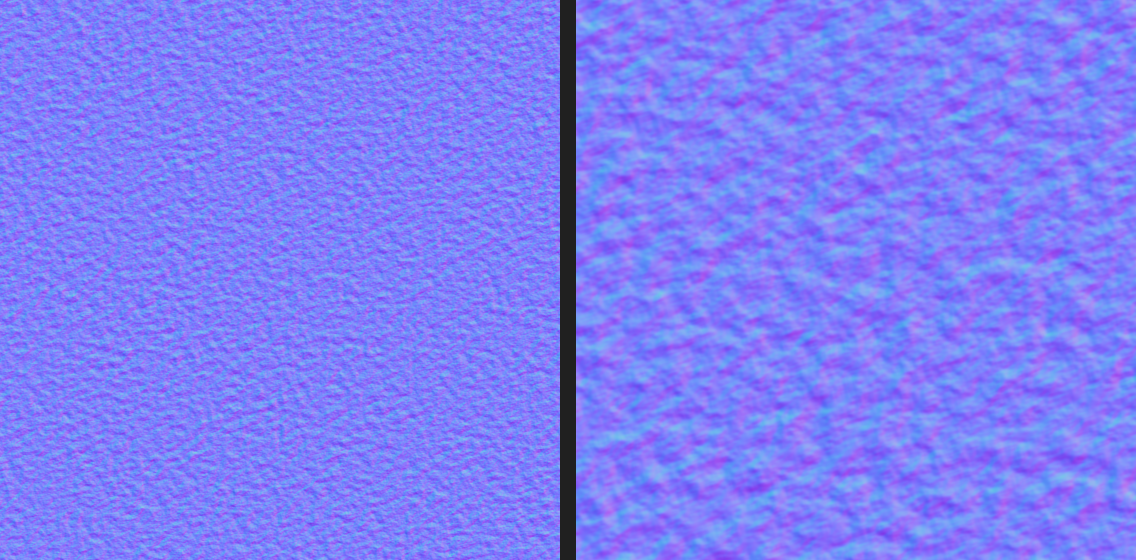
Left, the full canvas; right, a detail of the centre.
This texture map is drawn by a Shadertoy shader. Its source:

```glsl
// Tangent-space normal map of fine, slightly slanted rough plaster.

const int   OCTAVES      = 4;
const float BASE_FREQ    = 68.0;   // cells of the coarsest bumps per canvas
const float LACUNARITY   = 1.62;   // frequency step between octaves
const float SLOPE_GAIN   = 0.82;   // steepness step between octaves
const vec2  RELIEF       = vec2(0.178, 0.211);  // steepness across and upward
const float STRETCH      = 1.30;   // elongation of the bumps
const float TILT         = 0.43;   // direction of elongation, radians
const float OCTAVE_TURN  = 1.1;    // lattice rotation between octaves
const vec2  MEAN_LEAN    = vec2(0.0, 0.004);
const vec3  CHANNEL_GAIN = vec3(1.0, 1.0, 0.988);

mat2 rotation(float angle) {
    float c = cos(angle), s = sin(angle);
    return mat2(c, s, -s, c);
}

// Integer hash: lattice cell and layer to a vector in [-1, 1]
vec2 latticeVector(ivec2 cell, int layer) {
    uvec2 v = uvec2(cell + 4096) + uint(layer) * uvec2(7919u, 3571u);
    v = v * 1664525u + 1013904223u;
    v.x += v.y * 1664525u;
    v.y += v.x * 1664525u;
    v ^= v >> 16u;
    v.x += v.y * 1664525u;
    v.y += v.x * 1664525u;
    v ^= v >> 16u;
    return vec2(v & 0xffffu) / 32767.5 - 1.0;
}

// Analytic derivative of gradient noise
vec2 noiseSlope(vec2 p, int layer) {
    ivec2 cell = ivec2(floor(p));
    vec2 f = fract(p);
    vec2 u = f * f * f * (f * (f * 6.0 - 15.0) + 10.0);
    vec2 du = 30.0 * f * f * (f * (f - 2.0) + 1.0);

    vec2 ga = latticeVector(cell, layer);
    vec2 gb = latticeVector(cell + ivec2(1, 0), layer);
    vec2 gc = latticeVector(cell + ivec2(0, 1), layer);
    vec2 gd = latticeVector(cell + ivec2(1, 1), layer);

    float a = dot(ga, f);
    float b = dot(gb, f - vec2(1.0, 0.0));
    float c = dot(gc, f - vec2(0.0, 1.0));
    float d = dot(gd, f - vec2(1.0, 1.0));

    vec2 blended = mix(mix(ga, gb, u.x), mix(gc, gd, u.x), u.y);
    return blended + du * (u.yx * (a - b - c + d) + vec2(b, c) - a);
}

// Sum of octave slopes, fading those too fine for the pixel grid
vec2 surfaceSlope(vec2 uv) {
    mat2 grain = mat2(1.0 / STRETCH, 0.0, 0.0, 1.0) * rotation(-TILT);
    vec2 slope = vec2(0.0);
    float freq = BASE_FREQ;
    float weight = 1.0;
    for (int i = 0; i < OCTAVES; i++) {
        mat2 warp = rotation(float(i) * OCTAVE_TURN) * grain;
        float visible = 1.0 - smoothstep(0.6, 1.2, freq / iResolution.y);
        slope += weight * visible * (noiseSlope(warp * uv * freq, i) * warp);
        freq *= LACUNARITY;
        weight *= SLOPE_GAIN;
    }
    return slope * RELIEF;
}

void mainImage(out vec4 fragColor, in vec2 fragCoord) {
    vec2 uv = fragCoord / iResolution.y;
    vec3 normal = normalize(vec3(MEAN_LEAN - surfaceSlope(uv), 1.0));
    fragColor = vec4((normal * 0.5 + 0.5) * CHANNEL_GAIN, 1.0);
}
```
